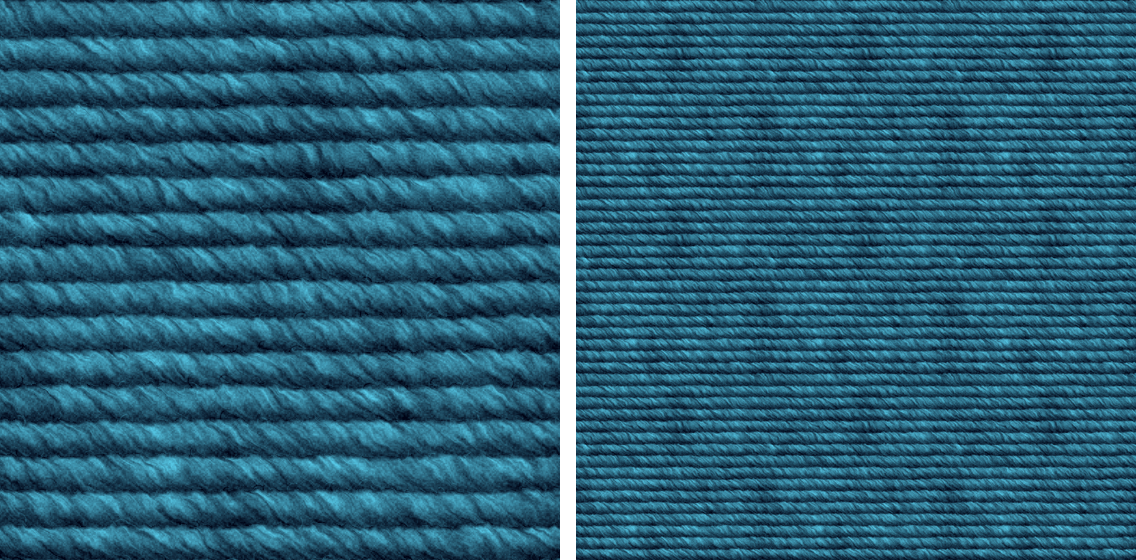
Left, the tile; right, the same tile 3 across and 3 down.
A Shadertoy shader for this texture:

```glsl
// Sixteen horizontal rows of twisted blue wool yarn, lit from above.
// Each row is a rounded profile with slanted strands, fine fibres, loose hairs
// and grain; all noise wraps on whole lattice periods, so the cloth tiles.

const float ROWS = 16.0;          // yarn rows down the canvas
const float STRANDS = 24.0;       // twisted strands along one row
const float LEAN = 1.25;          // sideways run of a strand, in row heights
const float SEED_STEP = 8.0;      // noise lattice rows reserved per yarn row
const float WOBBLE = 0.007;       // waviness of the grooves
const float FUZZ = 0.007;         // raggedness of the grooves
const float BASE_TONE = -0.03;
const float ROUND_GAIN = 0.70;
const float STRAND_GAIN = 0.24;
const float CLUMP_GAIN = 0.32;
const float FIBRE_GAIN = 0.42;
const float FINE_GAIN = 0.26;
const float GRAIN_GAIN = 0.44;
const float PATCH_GAIN = 0.18;
const float HAIR_WIDTH = 0.0007;
const float HAIR_CHANCE = 0.3;
const vec3 SHADE = vec3(0.07, 0.18, 0.26);
const vec3 LIGHT = vec3(0.28, 0.66, 0.77);
const float TAU = 6.28319;

float hash(vec2 p) {
    return fract(sin(dot(p, vec2(127.1, 311.7))) * 43758.5);
}

// Value noise that repeats after a whole number of cells
float noise(vec2 p, vec2 period) {
    vec2 i = floor(p), f = fract(p);
    f = f * f * (3.0 - 2.0 * f);
    vec2 a = mod(i, period), b = mod(i + 1.0, period);
    return mix(mix(hash(a), hash(vec2(b.x, a.y)), f.x),
               mix(hash(vec2(a.x, b.y)), hash(b), f.x), f.y);
}

float tiledNoise(vec2 uv, vec2 cells) {
    return noise(uv * cells, cells) - 0.5;
}

// Streaks along the twist: independent in each row, wrapped in x
float streaks(float along, float row, float v, float count, float segments) {
    vec2 p = vec2(along * count, row * SEED_STEP + v * segments);
    return noise(p, vec2(count, ROWS * SEED_STEP)) - 0.5;
}

// Loose curled hairs lying in the grooves: signed tone change
float looseHairs(vec2 uv) {
    vec2 grid = uv * ROWS + vec2(0.0, 0.5);
    vec2 cell = mod(floor(grid), ROWS);
    float pixel = ROWS / iResolution.y, tone = 0.0;
    for (int k = 0; k < 3; k++) {
        vec2 seed = cell + float(k) * vec2(37.0, 19.0);
        vec2 jitter = vec2(hash(seed), hash(seed + 5.3)) - 0.5;
        vec2 q = fract(grid) - 0.5 - 0.3 * jitter;
        float radius = mix(0.10, 0.24, hash(seed + 9.1));
        float turn = TAU * hash(seed + 2.7);
        float arc = smoothstep(0.3, 0.7, dot(normalize(q + 1e-5), vec2(cos(turn), sin(turn))));
        float d = abs(length(q) - radius) - HAIR_WIDTH * ROWS;
        float line = (1.0 - smoothstep(-pixel, pixel, d)) * arc;
        float shown = step(hash(seed + 7.9), HAIR_CHANCE);
        tone += line * shown * mix(-0.35, 0.3, step(0.5, hash(seed + 3.1)));
    }
    return tone;
}

void mainImage(out vec4 fragColor, in vec2 fragCoord) {
    vec2 uv = fragCoord / iResolution.xy;

    // Rows with uneven, fuzzy grooves
    float y = uv.y + WOBBLE * tiledNoise(uv, vec2(15.0, 16.0))
                   + FUZZ * tiledNoise(uv, vec2(100.0, 80.0));
    float row = mod(floor(y * ROWS), ROWS);
    float v = fract(y * ROWS);
    float roundness = smoothstep(0.0, 0.68, v) * (1.0 - smoothstep(0.84, 1.0, v));

    // Position across the twist, slightly bent so no strand is straight
    float along = uv.x + LEAN * (v + 0.06 * sin(TAU * v)) / ROWS
                + 0.014 * tiledNoise(uv, vec2(26.0, 32.0));

    // Strands of uneven width with narrow creases between them
    float phase = along * STRANDS + hash(vec2(row, 4.0))
                + 1.3 * streaks(along, row, v, 18.0, 1.0);
    float crease = pow(0.5 + 0.5 * cos(TAU * phase), 2.0);
    float strand = 0.38 - crease;

    // Fibres, from coarse clumps to thin threads
    float clump = streaks(along, row, v, 52.0, 1.6);
    float fibre = streaks(along + 0.31, row, v, 116.0, 2.6);
    float fine = streaks(along + 0.67, row, v, 232.0, 5.0);

    // Grain and slow changes of shade
    float grain = 0.6 * tiledNoise(uv, vec2(389.0)) + 0.4 * tiledNoise(uv, vec2(241.0));
    float patches = tiledNoise(uv, vec2(7.0, 9.0)) + 0.6 * tiledNoise(uv, vec2(22.0, 16.0));

    float relief = STRAND_GAIN * strand + CLUMP_GAIN * clump
                 + FIBRE_GAIN * fibre + FINE_GAIN * fine;
    float tone = BASE_TONE + ROUND_GAIN * roundness
               + relief * mix(0.55, 1.1, roundness)
               + GRAIN_GAIN * grain + PATCH_GAIN * patches;
    tone += looseHairs(uv) * (1.0 - 0.7 * roundness);

    fragColor = vec4(mix(SHADE, LIGHT, clamp(tone, -0.35, 1.25)), 1.0);
}
```
